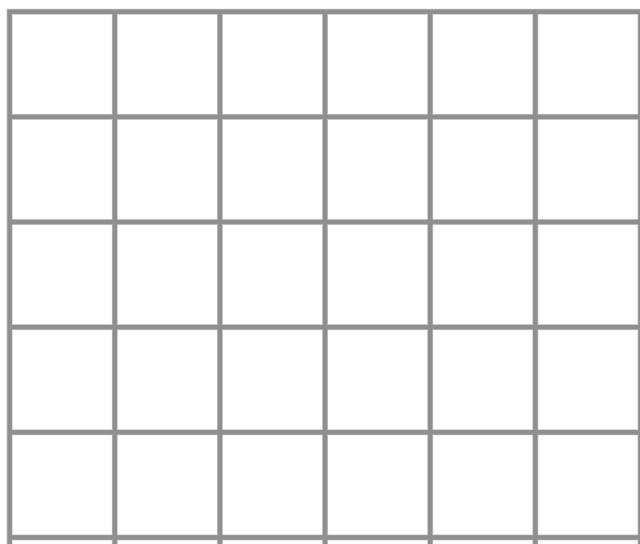
A Shadertoy shader for this pattern:

```glsl
// Signed distance to the ruled lines, in cells; the grid starts at the origin
float gridDistance(vec2 cell) {
    vec2 toLine = abs(cell - round(cell));
    float outside = -min(cell.x, cell.y);
    return max(min(toLine.x, toLine.y), outside) - 0.025;
}

void mainImage(out vec4 fragColor, in vec2 fragCoord) {
    // Measure from the top left corner, in canvas widths
    vec2 position = vec2(fragCoord.x, iResolution.y - fragCoord.y) / iResolution.x;
    vec2 cell = (position - vec2(0.0150, 0.0183)) / 0.1643;

    // Soften each edge by one pixel
    float pixel = 1.0 / (0.1643 * iResolution.x);
    float ink = 1.0 - smoothstep(-pixel, pixel, gridDistance(cell));

    // Grey rules on white paper
    vec3 color = mix(vec3(1.0), vec3(0.56), ink);
    fragColor = vec4(color, 1.0);
}
```
